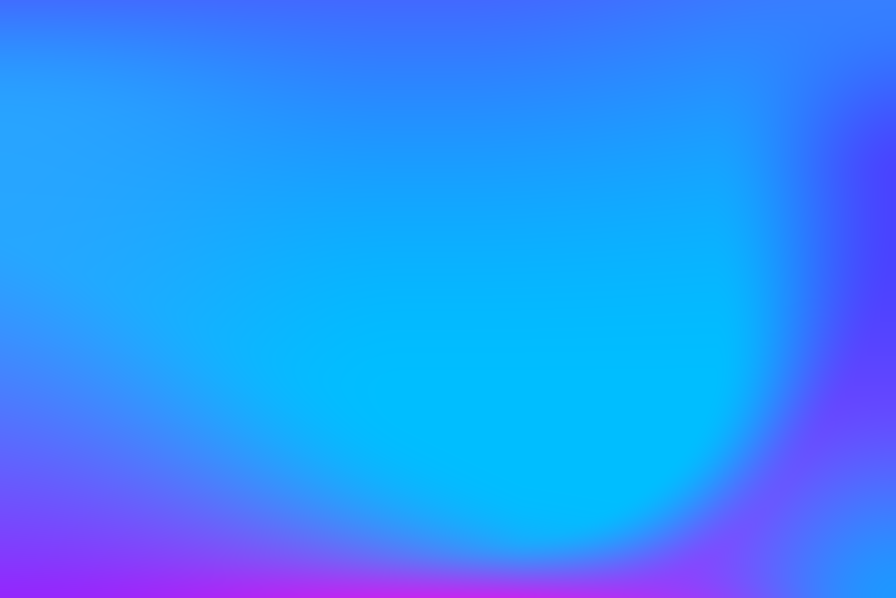
Reproduce this background procedurally as a Shadertoy shader.

```glsl
// A soft mesh-like gradient: a cyan body under a blue top, with a pale left side,
// a curved indigo-violet rim on the right and a magenta glow along the base.
// Each layer is a smooth weight over the unit canvas, mixed in turn.

#define CYAN    vec3(0.00, 0.745, 1.00)
#define BLUE    vec3(0.26, 0.41, 1.00)
#define SKY     vec3(0.16, 0.65, 1.00)
#define INDIGO  vec3(0.29, 0.26, 1.00)
#define VIOLET  vec3(0.50, 0.29, 1.00)
#define AZURE   vec3(0.12, 0.59, 1.00)
#define PURPLE  vec3(0.58, 0.15, 0.99)
#define MAGENTA vec3(0.77, 0.15, 0.94)
#define RIM_CENTRE vec2(0.3, 0.3)
#define RIM_RADII  vec2(0.6, 0.7)

// Weight of the right rim: outside of a cubic superellipse, sharper when lower.
float rimWeight(vec2 p) {
    vec2 q = max(p - RIM_CENTRE, 0.0) / RIM_RADII;
    float radius = pow(dot(q * q, q), 1.0 / 3.0);
    float softness = mix(0.18, 0.10, smoothstep(0.35, 0.8, p.y));
    float edge = smoothstep(1.0 - softness, 1.0 + softness, radius);
    return edge * smoothstep(-0.05, 0.3, p.y);
}

// Weight of the base glow: tall and gentle at the left, thin and steep at the right.
float baseWeight(vec2 p) {
    float start = min(0.4 + 0.6 * p.x, 0.75);
    float steepness = 1.3 + 8.8 * p.x * p.x;
    float rise = clamp((p.y - start) / (1.0 - start), 0.0, 1.0);
    return pow(rise, steepness) * (1.0 - smoothstep(0.55, 0.95, p.x));
}

void mainImage(out vec4 fragColor, in vec2 fragCoord) {
    // Unit canvas, with y measured down from the top.
    vec2 p = fragCoord / iResolution.xy;
    p.y = 1.0 - p.y;

    // Cyan body fading up to blue, a little lighter toward the top right.
    vec3 topColor = mix(BLUE, vec3(0.21, 0.51, 1.0), smoothstep(0.5, 1.0, p.x));
    float topFade = pow(max(1.0 - p.y / 0.65, 0.0), 1.7);
    vec3 color = mix(CYAN, topColor, topFade);

    // Pale left side.
    float leftFade = 1.0 - smoothstep(0.0, 0.45, p.x);
    color = mix(color, SKY, 0.9 * leftFade * smoothstep(-0.05, 0.22, p.y));

    // Right rim, turning violet below and azure in the corner.
    vec3 rimColor = mix(INDIGO, VIOLET, smoothstep(0.4, 0.95, p.y));
    float cornerDistance = length((vec2(1.0) - p) * vec2(1.5, 1.0));
    rimColor = mix(rimColor, AZURE, 1.0 - smoothstep(0.0, 0.36, cornerDistance));
    color = mix(color, rimColor, rimWeight(p));

    // Base glow, purple at the left and magenta at the middle.
    vec3 baseColor = mix(PURPLE, MAGENTA, smoothstep(0.0, 0.5, p.x));
    color = mix(color, baseColor, baseWeight(p));

    fragColor = vec4(color, 1.0);
}
```
